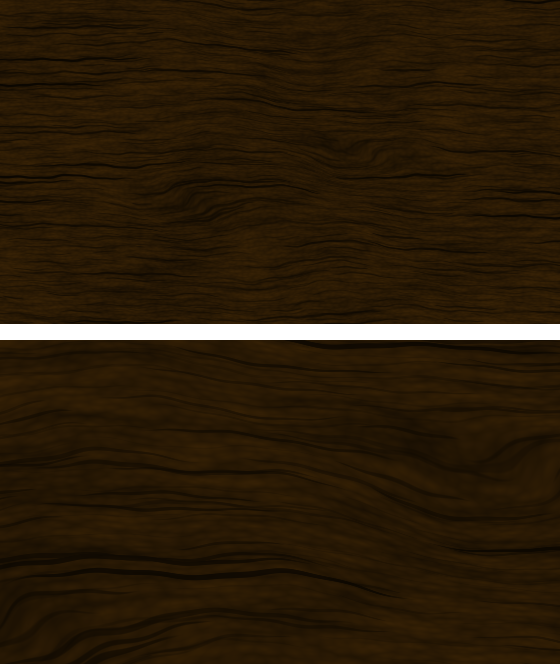
Top: the whole. Bottom: its middle third, enlarged.
Give the GLSL for this texture, as a Shadertoy shader.

```glsl
// Dark weathered oak board: the grain runs sideways and bends round two knots.
// Stretched cellular noise gives the fibres, tapered strokes scattered on a
// jittered grid give the cracks, and layered sines give the warp and the stains.

const vec3 CRACK_BROWN = vec3(0.040, 0.024, 0.004);
const vec3 LIGHT_BROWN = vec3(0.198, 0.120, 0.018);
const vec2 KNOT_RIGHT = vec2(1.12, 0.53);
const vec2 KNOT_LEFT = vec2(0.57, 0.38);
const float BASE_TONE = 0.82;
const float FIBRE_CONTRAST = 0.36;
const float STAIN_CONTRAST = 0.09;
const float KNOT_SHADE = 0.17;
const vec2 LONG_CELL = vec2(0.34, 0.038);
const vec2 SHORT_CELL = vec2(0.15, 0.019);
const float LONG_WIDTH = 0.0030;
const float SHORT_WIDTH = 0.0016;

vec2 hash2(vec2 p) {
    vec3 q = fract(vec3(p.xyx) * vec3(0.1031, 0.1030, 0.0973));
    q += dot(q, q.yzx + 33.33);
    return fract((q.xx + q.yz) * q.zy);
}

// Distance to the nearest jittered point, centred near zero; positive is light
float cellular(vec2 p) {
    vec2 cell = floor(p);
    float nearest = 4.0;
    for (int j = -1; j <= 1; j++)
    for (int i = -1; i <= 1; i++) {
        vec2 id = cell + vec2(i, j);
        vec2 d = id + hash2(id + 71.0) - p;
        nearest = min(nearest, dot(d, d));
    }
    return 0.43 - sqrt(nearest);
}

// Soft oval weight of a knot
float knotFalloff(vec2 p, vec2 knot, vec2 size) {
    vec2 d = (p - knot) / size;
    return exp(-dot(d, d));
}

// Bends the board so that straight rows become flowing grain
vec2 grainCoords(vec2 p) {
    float right = knotFalloff(p, KNOT_RIGHT, vec2(0.17, 0.075));
    float left = knotFalloff(p, KNOT_LEFT, vec2(0.16, 0.08));
    float middle = knotFalloff(p, vec2(0.95, 0.55), vec2(0.55, 0.8));
    float y = p.y;
    y += 0.010 * sin(p.x * 3.7 + p.y * 4.0) + 0.014 * p.x;
    y += middle * (0.018 * sin(p.x * 8.0 + p.y * 7.0 + 1.0)
                 + 0.006 * sin(p.x * 19.0 - p.y * 13.0));
    y += 0.0018 * sin(p.x * 41.0 + p.y * 60.0);
    y -= right * (0.80 * (p.y - KNOT_RIGHT.y) + 0.28 * (p.x - KNOT_RIGHT.x));
    y -= left * (0.55 * (p.y - KNOT_LEFT.y) + 0.30 * (p.x - KNOT_LEFT.x));
    return vec2(p.x, y);
}

// Darkness of tapered, wavering cracks, one per cell
float cracks(vec2 p, vec2 size, float width, float seed, float pixel) {
    vec2 cell = floor(p / size);
    float dark = 0.0;
    for (int j = -1; j <= 1; j++)
    for (int i = -1; i <= 1; i++) {
        vec2 id = cell + vec2(i, j);
        vec2 place = hash2(id + seed);
        vec2 look = hash2(id + seed + 137.0);
        vec2 d = p - (id + place) * size;
        float halfLength = size.x * mix(0.22, 0.95, look.x);
        float taper = max(0.0, 1.0 - pow(d.x / halfLength, 2.0));
        float waver = 0.0022 * sin(d.x * 27.0 + look.y * 40.0)
                    + 0.0009 * sin(d.x * 95.0 + place.x * 30.0);
        float away = abs(d.y + waver);
        float reach = width * taper * mix(0.3, 1.0, look.y);
        float core = 1.0 - smoothstep(reach - pixel * 0.5, reach + pixel, away);
        float halo = 0.30 * exp(-away / (width * 2.2));
        float strength = mix(0.25, 1.0, look.y * look.y);
        dark = max(dark, max(core, halo) * strength * smoothstep(0.0, 0.4, taper));
    }
    return dark;
}

// Broad slanting stains
float stains(vec2 p) {
    vec2 q = vec2(p.x + 0.8 * p.y, p.y - 0.45 * p.x);
    q += 0.12 * sin(q.yx * vec2(9.0, 6.0) + vec2(1.0, 4.0));
    return 0.6 * sin(q.x * 3.3 + 2.0) * sin(q.y * 8.0 + 0.7)
         + 0.4 * sin(q.x * 7.0 - q.y * 15.0)
         + 0.3 * sin(q.x * 12.0 + 3.0) * sin(q.y * 29.0);
}

void mainImage(out vec4 fragColor, in vec2 fragCoord) {
    float pixel = 1.0 / iResolution.y;
    vec2 p = fragCoord * pixel;
    float side = abs(2.0 * fragCoord.x / iResolution.x - 1.0);
    vec2 g = grainCoords(p);

    // Fibres from coarse streaks down to fine specks
    float fibre = cellular(g * vec2(5.0, 44.0))
                + cellular(g * vec2(15.0, 105.0) + 19.0)
                + 0.7 * cellular(g * vec2(60.0, 150.0) + 43.0);

    // Stains and the shade round the knots; the board is paler at its sides
    float knots = knotFalloff(p, KNOT_RIGHT, vec2(0.20, 0.08))
                + 0.8 * knotFalloff(p, KNOT_LEFT, vec2(0.14, 0.08));
    float tone = BASE_TONE + FIBRE_CONTRAST * fibre + STAIN_CONTRAST * stains(p)
               - KNOT_SHADE * knots + 0.07 * (side - 0.5);

    // Long splits open up towards the sides, short checks lie everywhere
    float longCracks = cracks(g, LONG_CELL, LONG_WIDTH, 11.0, pixel);
    float shortCracks = cracks(g, SHORT_CELL, SHORT_WIDTH, 53.0, pixel);
    tone *= 1.0 - mix(0.80, 1.0, side) * longCracks;
    tone *= 1.0 - 0.60 * shortCracks;

    fragColor = vec4(mix(CRACK_BROWN, LIGHT_BROWN, clamp(tone, 0.0, 1.08)), 1.0);
}
```
